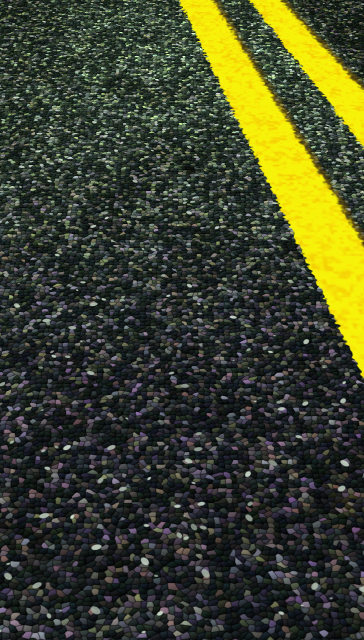
This texture is drawn by a Shadertoy shader. Its source:

```glsl
// Worn asphalt seen in perspective, crossed by two yellow road stripes.
// Cellular noise on a projected road plane makes the stones and pale chips;
// the stripes are spans between slanted lines with grain-roughened edges.

const vec3 FAR_ROAD = vec3(0.29, 0.38, 0.30);
const vec3 NEAR_ROAD = vec3(0.165, 0.19, 0.20);
const vec3 CHIP = vec3(0.76, 0.82, 0.76);
const vec3 PAINT = vec3(0.97, 0.95, 0.04);
const vec3 PAINT_WARM = vec3(0.96, 0.82, 0.02);
const vec3 WORN_EDGE = vec3(0.46, 0.36, 0.05);
// Stripe edges: x at the top, and x gained per unit of descent
const vec2 LEFT_A = vec2(0.491, 0.490);
const vec2 LEFT_B = vec2(0.589, 0.620);
const vec2 RIGHT_A = vec2(0.685, 0.776);
const vec2 RIGHT_B = vec2(0.776, 0.915);
const float DEPTH_RATE = 0.7;
const float FORESHORTEN = 3.6;
const float STONE_DENSITY = 112.0;
const float CHIP_DENSITY = 50.0;
const float EDGE_ROUGHNESS = 0.014;

vec3 hash3(vec2 p) {
    vec3 h = fract(p.xyx * vec3(0.1031, 0.1030, 0.0973));
    h += dot(h, h.yxz + 33.33);
    return fract((h.xxy + h.yzz) * h.zyx);
}

float valueNoise(vec2 p) {
    vec2 i = floor(p), f = fract(p);
    f = f * f * (3.0 - 2.0 * f);
    return mix(mix(hash3(i).x, hash3(i + vec2(1, 0)).x, f.x),
               mix(hash3(i + vec2(0, 1)).x, hash3(i + vec2(1, 1)).x, f.x), f.y);
}

// Nearest stone: random triple in rnd; returns distance, gap to next, facet slope
vec3 stones(vec2 p, out vec3 rnd) {
    vec2 cell = floor(p);
    float nearest = 9.0, second = 9.0, slope = 0.0;
    rnd = vec3(0.0);
    for (int y = -1; y <= 1; y++)
    for (int x = -1; x <= 1; x++) {
        vec2 id = cell + vec2(x, y);
        vec3 h = hash3(id);
        vec2 d = p - id - 0.15 - 0.7 * h.xy;
        float tilt = (h.z - 0.5) * 2.4;
        vec2 r = mat2(cos(tilt), sin(tilt), -sin(tilt), cos(tilt)) * d;
        float dist = length(r * vec2(0.8, 1.25));
        if (dist < nearest) {
            second = nearest;
            nearest = dist;
            slope = d.y - 0.5 * d.x;
            rnd = hash3(id + 71.7);
        } else second = min(second, dist);
    }
    return vec3(nearest, second - nearest, slope);
}

vec3 asphalt(vec2 p, float down, vec2 road) {
    vec3 rnd, chipRnd;
    vec3 s = stones(road * STONE_DENSITY, rnd);
    vec3 c = stones(road * CHIP_DENSITY + 19.0, chipRnd);

    // Large tonal drift, green far away and blue-black nearby
    vec3 base = mix(FAR_ROAD, NEAR_ROAD, smoothstep(0.0, 1.15, down));
    base *= 0.82 + 0.36 * valueNoise(road * 14.0);
    base *= 1.0 - 0.3 * smoothstep(0.35, 0.0, p.x) * smoothstep(0.5, 0.0, down);
    float verge = p.x - RIGHT_B.x - RIGHT_B.y * down;
    base *= 1.0 - 0.4 * smoothstep(0.0, 0.06, verge);

    // Stones: uneven brightness, lit facets, dark gaps, slight colour cast
    float light = 0.48 + 1.9 * pow(rnd.x, 3.0) + 0.5 * s.z;
    light *= mix(0.45, 1.0, smoothstep(0.0, 0.28, s.y));
    vec3 col = base * max(light, 0.12) + (rnd - 0.5) * vec3(0.09, 0.07, 0.11) * light;

    // Scattered pale chips
    float size = mix(0.12, 0.34, chipRnd.y);
    float chip = smoothstep(size, size - 0.1, c.x) * step(0.91, chipRnd.x);
    col = mix(col, CHIP * (0.75 + 0.4 * chipRnd.z), chip * 0.85);

    // A dark pit and a faint tan stain
    float pit = length((p - vec2(0.52, 1.292)) * vec2(1.0, 1.5));
    col *= 1.0 - 0.65 * smoothstep(0.026, 0.008, pit);
    float stain = length((p - vec2(0.95, 0.38)) * vec2(1.0, 1.6));
    return col + vec3(0.16, 0.11, 0.03) * smoothstep(0.08, 0.0, stain) * rnd.y;
}

// Paints one stripe with a brown worn fringe on its right side
vec3 stripe(vec3 col, float x, float down, vec2 a, vec2 b, float rough, float grain) {
    float fromLeft = x - a.x - a.y * down + rough * EDGE_ROUGHNESS;
    float fromRight = b.x + b.y * down - x + rough * EDGE_ROUGHNESS;
    float fringe = smoothstep(-0.022, 0.004, fromRight) * smoothstep(0.0, 0.02, fromLeft);
    col = mix(col, WORN_EDGE * (0.55 + 0.7 * grain), fringe * 0.85);
    float cover = smoothstep(-0.003, 0.003, fromLeft) * smoothstep(-0.002, 0.012, fromRight);
    vec3 paint = mix(PAINT_WARM, PAINT, smoothstep(0.1, 0.6, grain));
    return mix(col, paint, cover);
}

vec3 scene(vec2 fragCoord) {
    vec2 p = fragCoord / iResolution.x;
    float down = iResolution.y / iResolution.x - p.y;
    float scale = 1.0 + DEPTH_RATE * down;
    vec2 road = vec2(p.x - 0.5, FORESHORTEN) / scale + 3.0;
    float grain = 0.6 * valueNoise(road * 130.0) + 0.4 * valueNoise(road * 45.0);
    float rough = valueNoise(road * 150.0 + 7.0) - 0.5;
    vec3 col = asphalt(p, down, road);
    col = stripe(col, p.x, down, LEFT_A, LEFT_B, rough, grain);
    return stripe(col, p.x, down, RIGHT_A, RIGHT_B, rough, grain);
}

void mainImage(out vec4 fragColor, in vec2 fragCoord) {
    // Four samples per pixel smooth the grain
    vec3 sum = vec3(0.0);
    for (int i = 0; i < 4; i++)
        sum += scene(fragCoord + vec2(i & 1, i >> 1) * 0.5 - 0.25);
    fragColor = vec4(clamp(sum * 0.25, 0.0, 1.0), 1.0);
}
```
